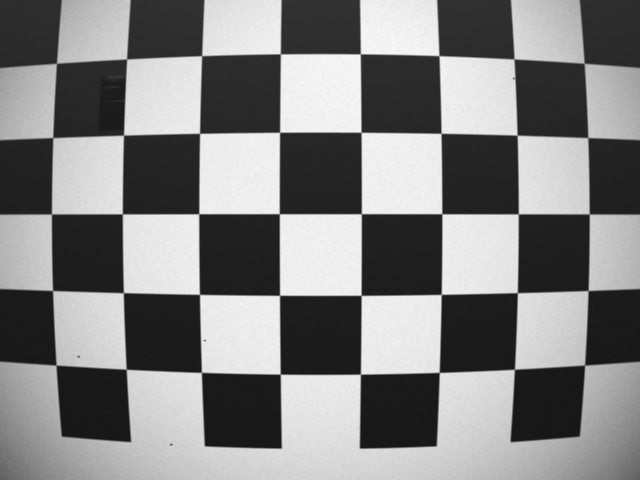
This pattern is drawn by a WebGL 1 fragment shader. Its source:

```glsl
precision highp float;
// A flat black and white checkerboard seen through a barrel-distorting lens.
// Radial distortion bends a soft-edged grid; vignette, glare, grain, dust
// and one smudged square give it the look of a grey camera frame.
uniform vec2 u_resolution;

float hash(vec2 p) {
  vec3 q = fract(vec3(p.xyx) * 0.1031);
  q += dot(q, q.yzx + 33.33);
  return fract((q.x + q.y) * q.z);
}

float noise(vec2 p) {
  vec2 i = floor(p), f = fract(p);
  f *= f * (3.0 - 2.0 * f);
  return mix(mix(hash(i), hash(i + vec2(1.0, 0.0)), f.x),
             mix(hash(i + vec2(0.0, 1.0)), hash(i + vec2(1.0, 1.0)), f.x), f.y);
}

// Square wave of period 2, +1 on [0,1) and -1 on [1,2), with edges of half width w.
float softSquare(float x, float w) {
  float d = 0.5 - abs(mod(x + 0.5, 2.0) - 1.0);
  return 2.0 * smoothstep(-w, w, d) - 1.0;
}

// Soft rectangle with the given centre and half size.
float softBox(vec2 p, vec2 centre, vec2 halfSize, float w) {
  vec2 d = halfSize - abs(p - centre);
  return smoothstep(-w, w, min(d.x, d.y));
}

// Sparse dark specks, at most one per cell.
float dust(vec2 p) {
  vec2 cell = floor(p * 11.0);
  vec2 spot = 0.2 + 0.6 * vec2(hash(cell + 3.0), hash(cell + 57.0));
  vec2 d = (fract(p * 11.0) - spot) * vec2(0.7, 1.0);
  float present = step(0.88, hash(cell + 91.0));
  return present * (1.0 - smoothstep(0.012, 0.035, length(d)));
}

void main() {
  vec2 p = (gl_FragCoord.xy - 0.5 * u_resolution) / u_resolution.y;

  // Lens: undo the barrel distortion to reach board units, one per square.
  vec2 lens = p - vec2(0.0017, 0.045);
  float r2 = dot(lens, lens);
  vec2 board = lens * (1.0 + 0.222 * r2) / 0.1712 - vec2(0.0, 0.051);

  // Checker pattern, clamped so that the board ends in a plain white margin.
  float w = max(0.015 + 0.012 * r2, 1.1 / (0.1712 * u_resolution.y));
  float columns = softSquare(clamp(board.x, -4.0, 4.0) + 0.5, w);
  float rows = softSquare(max(board.y, -2.5), w);
  float ink = 0.5 + 0.5 * columns * rows;
  ink *= smoothstep(-w, w, board.y + 3.0);
  ink *= smoothstep(-w, w, 4.5 - abs(board.x));

  // White paper: vignette and a glow near the top.
  float radius = length(lens) * 1.2;
  float paper = 0.935 - 0.5 * pow(radius, 3.5);
  vec2 glow = (p - vec2(0.16, 0.47)) * vec2(3.2, 5.0);
  paper += 0.06 * exp(-dot(glow, glow));
  paper -= 0.4 * dust(p + 5.0);

  // Black ink: reflected light rises towards the top.
  float height = p.y + 0.5;
  float black = mix(0.10, 0.205, height * height);
  black *= 1.0 - 0.15 * radius * radius;

  // Smudged square: a darker panel with faint horizontal streaks.
  vec2 smudge = board - vec2(-3.0, 1.0);
  float panel = softBox(smudge, vec2(0.52, 0.44), vec2(0.37, 0.37), 0.03);
  float streak = noise(smudge * vec2(3.0, 22.0) + 7.0);
  black += panel * (0.06 * smoothstep(0.6, 0.95, streak) - 0.045);
  black += 0.12 * softBox(smudge, vec2(0.34, 0.77), vec2(0.1, 0.012), 0.025)
         * noise(smudge * 24.0);

  // Sensor grain, stronger on the paper.
  float grain = noise(p * 300.0) + 0.6 * hash(floor(p * 384.0)) - 0.8;
  float shade = mix(paper + 0.03 * grain, black + 0.008 * grain, ink);
  gl_FragColor = vec4(vec3(clamp(shade, 0.0, 1.0)), 1.0);
}
```
